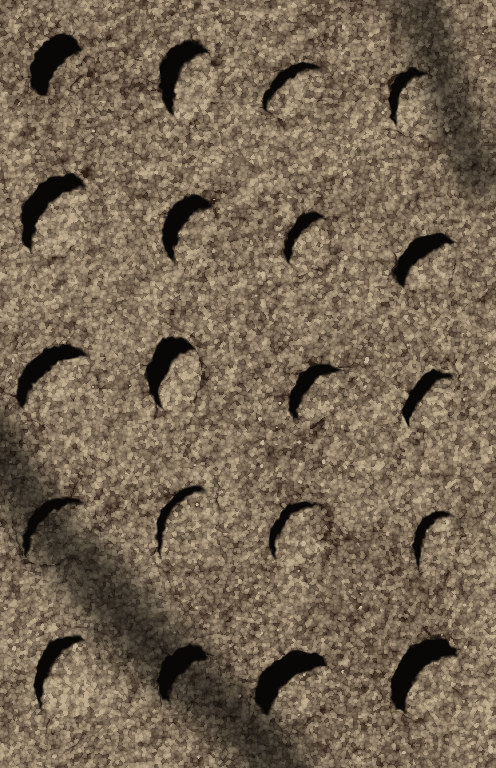
A WebGL 1 fragment shader for this texture:

```glsl
precision highp float;
// Dry, gritty soil with a loose 4 by 5 grid of oval hollows under raking sun.
// Each hollow is a tilted ellipse; its shadow is what a shifted copy leaves
// uncovered. Cellular grains, cracks, pale chips and soft shade add the wear.

uniform vec2 u_resolution;

const int COLUMNS = 4;
const int ROWS = 5;
const vec2 FIRST = vec2(0.135, 0.140);      // first hollow, from the top left
const vec2 SPACING = vec2(0.240, 0.308);    // in canvas widths
const vec2 JITTER = vec2(0.055, 0.040);
const float ROW_SAG = 0.028;                // upper rows slope down to the right
const vec2 HOLLOW_RADII = vec2(0.056, 0.080);
const vec2 SUN = vec2(0.66, -0.75);         // direction the light travels
const float GRAIN_SCALE = 125.0;
const float CLOD_SCALE = 52.0;
const float CHIP_SCALE = 24.0;
const vec3 SOIL_DARK = vec3(0.28, 0.22, 0.17);
const vec3 SOIL_LIGHT = vec3(0.69, 0.62, 0.51);
const vec3 SHADOW = vec3(0.035, 0.026, 0.018);
const vec3 CHIP = vec3(0.77, 0.71, 0.60);

float hash(vec2 p) {
  vec3 q = fract(vec3(p.xyx) * 0.1031);
  q += dot(q, q.yzx + 33.33);
  return fract((q.x + q.y) * q.z);
}

vec2 hash2(vec2 p) {
  return vec2(hash(p + 17.3), hash(p + 61.7));
}

float noise(vec2 p) {
  vec2 i = floor(p), f = fract(p);
  f = f * f * (3.0 - 2.0 * f);
  return mix(mix(hash(i), hash(i + vec2(1, 0)), f.x),
             mix(hash(i + vec2(0, 1)), hash(i + vec2(1, 1)), f.x), f.y);
}

float fbm(vec2 p) {
  float sum = 0.0, amp = 0.5;
  for (int i = 0; i < 4; i++) {
    sum += amp * noise(p);
    p = p * 2.03 + 11.7;
    amp *= 0.5;
  }
  return sum;
}

// Nearest grain: x = distance to its centre, y = its random brightness
vec2 grains(vec2 p) {
  vec2 cell = floor(p), best = vec2(9.0, 0.0);
  for (int y = -1; y <= 1; y++)
    for (int x = -1; x <= 1; x++) {
      vec2 id = cell + vec2(x, y);
      float d = length(id + hash2(id) - p);
      if (d < best.x) best = vec2(d, hash(id + 5.1));
    }
  return best;
}

float ellipse(vec2 q, vec2 radii) {
  return (length(q / radii) - 1.0) * min(radii.x, radii.y);
}

// Soft dark band along a line from a to b
float shadeBand(vec2 p, vec2 a, vec2 b, float width) {
  vec2 ab = b - a;
  float h = clamp(dot(p - a, ab) / dot(ab, ab), 0.0, 1.0);
  return 1.0 - smoothstep(0.0, width, length(p - a - ab * h));
}

void main() {
  vec2 p = gl_FragCoord.xy / u_resolution.x;
  p.y = p.y - u_resolution.y / u_resolution.x;    // zero at the top edge
  float edge = 1.2 / u_resolution.x;
  vec2 ragged = p + 0.015 * (vec2(fbm(p * 24.0), fbm(p * 24.0 + 40.0)) - 0.47)
                  + 0.006 * (vec2(noise(p * 110.0), noise(p * 110.0 + 9.0)) - 0.5);

  // Hollows: rim distance, cast shadow and floor light
  float rim = 1.0, shadow = 0.0, floorLight = 0.0;
  for (int row = 0; row < ROWS; row++)
    for (int col = 0; col < COLUMNS; col++) {
      vec2 id = vec2(col, row);
      vec2 rnd = hash2(id * 7.0 + 3.0), shape = hash2(id * 5.0 + 29.0);
      vec2 place = FIRST + SPACING * id + JITTER * (rnd - 0.5);
      place.y += ROW_SAG * id.x * (1.0 - id.y / float(ROWS - 1));
      vec2 local = ragged - place * vec2(1.0, -1.0);
      float tilt = mix(0.05, 0.95, shape.x), s = sin(tilt), c = cos(tilt);
      mat2 turn = mat2(c, s, -s, c);
      vec2 radii = HOLLOW_RADII * mix(0.76, 1.12, shape.y);
      float depth = mix(0.026, 0.062, hash(id * 3.0 + 71.0));
      float d = ellipse(turn * local, radii);
      float lit = ellipse(turn * (local - SUN * depth), radii * 1.12);
      float inside = 1.0 - smoothstep(-edge, edge, d);
      shadow = max(shadow, inside * smoothstep(-edge, edge * 2.0, lit));
      floorLight += inside * (0.10 + 2.0 * dot(local, SUN));
      rim = min(rim, d);
    }

  // Soil tone: broad patches, raked clods and fine grains
  vec2 fine = grains(p * GRAIN_SCALE), clod = grains(p * CLOD_SCALE);
  float relief = fbm(p * 42.0 + SUN * 0.35) - fbm(p * 42.0);
  float tone = 0.56 + 0.5 * (fbm(p * 7.0) - 0.47) + 1.1 * relief;
  tone += 0.68 * (fine.y - 0.5) - 0.40 * (fine.x - 0.4);
  tone += 0.26 * (clod.y - 0.5) - 0.20 * (clod.x - 0.4);
  tone += floorLight;

  // Crumbled rim and cracks that fade away from it
  float nearRim = exp(-abs(rim) * 38.0);
  float vein = abs(noise(ragged * 17.0) - 0.5);
  tone -= 0.55 * (1.0 - smoothstep(0.01, 0.045, vein)) * nearRim * step(0.0, rim);
  tone -= 0.30 * exp(-abs(rim) * 330.0) * noise(p * 60.0);
  vec3 colour = mix(SOIL_DARK, SOIL_LIGHT, clamp(tone, -0.25, 1.15));

  // Scattered pale chips
  vec2 chipCell = floor(p * CHIP_SCALE), chipRnd = hash2(chipCell + 90.0);
  vec2 chip = fract(p * CHIP_SCALE) - mix(vec2(0.25), vec2(0.75), chipRnd);
  float chipSize = mix(0.05, 0.13, chipRnd.x * chipRnd.y);
  float chipShape = ellipse(chip + 0.05 * (fine.y - 0.5), chipSize * vec2(1.0, 0.4 + chipRnd.x));
  float chipMask = 1.0 - smoothstep(-0.02, 0.02, chipShape);
  colour = mix(colour, CHIP, chipMask * step(0.87, hash(chipCell + 13.0)));

  // Blurred shade from above, then the deep hollow shadows
  vec2 drift = p + 0.05 * (vec2(noise(p * 6.0), noise(p * 6.0 + 7.0)) - 0.5);
  float shade = max(shadeBand(drift, vec2(-0.04, -0.90), vec2(0.56, -1.56), 0.12),
                    0.85 * shadeBand(drift, vec2(0.81, 0.03), vec2(0.98, -0.34), 0.10));
  colour *= 1.0 - 0.58 * shade;
  colour = mix(colour, SHADOW, shadow);
  gl_FragColor = vec4(colour, 1.0);
}
```
